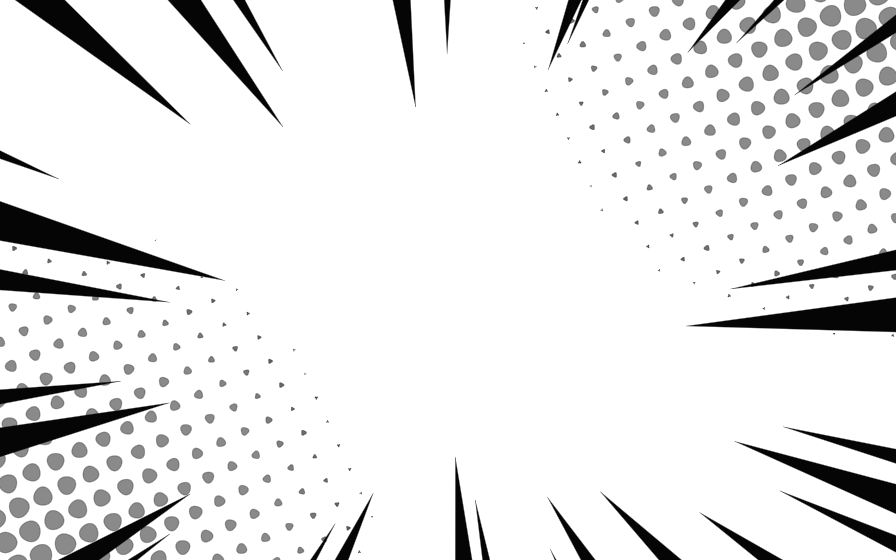
Reproduce this background procedurally as a Shadertoy shader.

```glsl
// Comic burst: black speed spikes around a white centre, with grey halftone in two corners.

float hash(vec2 cell) {
    vec3 h = fract(cell.xyx * vec3(0.1031, 0.1030, 0.0973));
    h += dot(h, h.yzx + 33.33);
    return fract((h.x + h.y) * h.z);
}

// Coverage of a wedge that opens outward from its tip along a ray
float spike(vec2 p, float angle, float reach, float spread, float pixel) {
    vec2 dir = vec2(cos(angle), sin(angle));
    float along = dot(p, dir) - reach;
    float across = abs(dir.x * p.y - dir.y * p.x);
    float d = max(across - along * spread, -along);
    return clamp(0.5 - d / pixel, 0.0, 1.0);
}

// Each main spike: angle, tip radius, angular offset of its thin companion
const vec3 SPIKES[16] = vec3[16](
    vec3(0.053, 0.43, 0.12), vec3(0.48, 0.67, 0.13),
    vec3(0.869, 0.67, -0.075), vec3(1.207, 0.515, -0.028),
    vec3(1.70, 0.418, -0.134), vec3(2.226, 0.478, -0.108),
    vec3(2.443, 0.596, 0.307), vec3(2.884, 0.409, 0.126),
    vec3(-2.914, 0.507, -0.098), vec3(-2.596, 0.534, 0.07),
    vec3(-2.01, 0.305, -0.10), vec3(-1.49, 0.213, 0.10),
    vec3(-1.0, 0.337, -0.11), vec3(-0.78, 0.389, 0.0),
    vec3(-0.60, 0.55, 0.173), vec3(-0.341, 0.548, 0.086));

float burst(vec2 p, float pixel) {
    float ink = 0.0;
    for (int i = 0; i < 16; i++) {
        vec3 s = SPIKES[i];
        float thinReach = s.y + 0.045 + 0.35 * abs(s.z);
        ink = max(ink, spike(p, s.x, s.y, 0.082, pixel));
        ink = max(ink, spike(p, s.x + s.z, thinReach, 0.06, pixel));
    }
    return ink;
}

// Rotated dot grid that shrinks away from a corner; returns grey and coverage
vec2 halftone(vec2 p, float pixel) {
    const float spacing = 0.047;
    const mat2 tilt = mat2(0.906, -0.423, 0.423, 0.906);
    vec2 cell = floor(tilt * p / spacing);
    vec2 centre = (cell + 0.5) * spacing * tilt;
    float fade = 1.0 - length(centre - vec2(0.04, -0.02)) / 0.65;
    float radius = 0.021 * pow(max(fade, 0.0), 0.85);

    // Uneven outline, strongest on the small outer dots
    float rough = hash(cell);
    radius *= 1.0 + (rough - 0.5) * mix(0.6, 0.06, smoothstep(0.0, 0.3, fade));
    vec2 offset = p - centre;
    float wobble = 0.0007 * cos(3.0 * atan(offset.y, offset.x + 1e-5) + 6.28 * rough);
    float d = length(offset) - radius - wobble;

    float coverage = clamp(0.5 - d / pixel, 0.0, 1.0) * step(0.02, fade);
    float rim = smoothstep(-0.003, 0.0, d);
    float grey = mix(0.34, 0.54, smoothstep(0.0, 0.3, fade)) - 0.12 * rim;
    return vec2(grey, coverage);
}

void mainImage(out vec4 fragColor, in vec2 fragCoord) {
    const vec2 canvas = vec2(1.6, 1.0);
    vec2 p = fragCoord / iResolution.xy * canvas;
    float pixel = 1.3 / iResolution.y;

    // The upper right halftone is the lower left one turned half round
    vec2 cornerPoint = p.x > 0.5 * canvas.x ? canvas - p : p;
    vec2 dots = halftone(cornerPoint, pixel);

    float tone = mix(1.0, dots.x, dots.y);
    tone = mix(tone, 0.02, burst(p - vec2(0.796, 0.395), pixel));
    fragColor = vec4(vec3(tone), 1.0);
}
```
